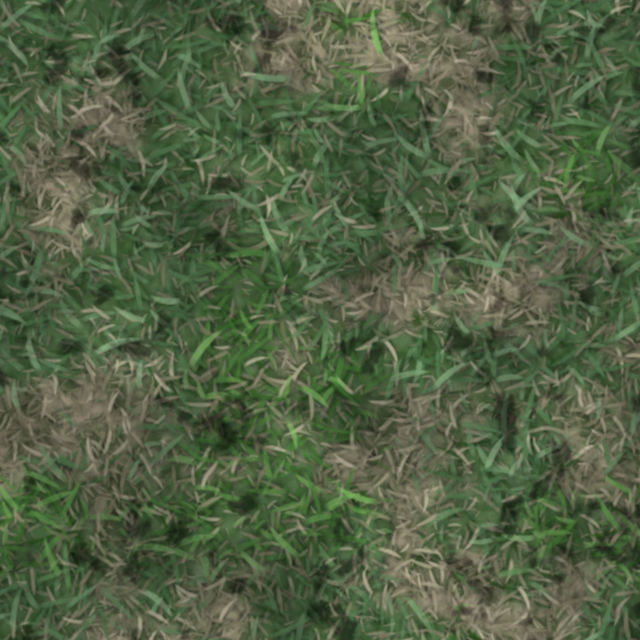
Reproduce this texture procedurally as a three.js fragment shader.

```glsl
// Worn lawn seen from above: mottled soil under short dry straw and longer
// green blades. Jittered grids scatter soft tapered strokes layer by layer;
// smooth noise decides where grass is thick, lush or worn away.
varying vec2 vUv;

const vec3 SOIL_DARK   = vec3(0.24, 0.27, 0.18);
const vec3 SOIL_LIGHT  = vec3(0.47, 0.44, 0.37);
const vec3 STRAW_DULL  = vec3(0.38, 0.37, 0.29);
const vec3 STRAW_PALE  = vec3(0.63, 0.60, 0.52);
const vec3 GRASS_DEEP  = vec3(0.13, 0.24, 0.10);
const vec3 GRASS_MID   = vec3(0.26, 0.39, 0.25);
const vec3 GRASS_LIGHT = vec3(0.43, 0.54, 0.41);
const vec3 LUSH_TINT   = vec3(0.90, 1.03, 0.72);
const float STRAW_CELL = 0.029;
const float GRASS_CELL = 0.056;
const float EDGE_SOFT  = 0.0026;
const float SHADOW     = 0.12;
const float EXPOSURE   = 1.15;
const int LAYERS = 8;

float hash(vec2 p) {
  vec3 q = fract(p.xyx * vec3(0.1031, 0.1030, 0.0973));
  q += dot(q, q.yzx + 33.33);
  return fract((q.x + q.y) * q.z);
}

float noise(vec2 p) {
  vec2 i = floor(p);
  vec2 f = fract(p);
  f = f * f * (3.0 - 2.0 * f);
  float low = mix(hash(i), hash(i + vec2(1.0, 0.0)), f.x);
  float high = mix(hash(i + vec2(0.0, 1.0)), hash(i + 1.0), f.x);
  return mix(low, high, f.y);
}

float fbm(vec2 p) {
  float sum = 0.0;
  float gain = 0.5;
  for (int i = 0; i < 4; i++) {
    sum += gain * noise(p);
    p = mat2(1.6, 1.2, -1.2, 1.6) * p + 17.3;
    gain *= 0.5;
  }
  return sum / 0.9375;
}

// Share of ground under grass: 0 on bare patches, 1 in thick turf
float turf(vec2 p) {
  float n = 0.55 * noise(p * 4.2 + 31.7) + 0.45 * noise(p * 11.0 + 5.1);
  return smoothstep(0.31, 0.62, n + 0.22 * abs(p.x - 0.5));
}

// Bent stroke tapering to its tip: x is its body, y its soft shadow
vec2 stroke(vec2 d, float angle, float halfLength, float width, float bend) {
  float c = cos(angle);
  float s = sin(angle);
  d = mat2(c, -s, s, c) * d;
  float along = d.x / halfLength;
  float side = d.y + bend * halfLength * (along * along - 0.3);
  float w = width * (0.85 - 0.5 * along * along - 0.25 * along);
  float ends = 1.0 - smoothstep(0.55, 1.0, abs(along));
  float body = 1.0 - smoothstep(w - EDGE_SOFT, w + EDGE_SOFT, abs(side));
  float shadow = 1.0 - smoothstep(0.0, width * 3.0, abs(side + width));
  return vec2(body, shadow) * ends;
}

// Paints one jittered grid of straw or grass over the colour below
vec3 paintLayer(vec3 color, vec2 p, float cell, float seed, float depth, bool grass) {
  vec2 grid = p / cell + seed * vec2(0.37, 0.61);
  vec2 home = floor(grid);
  for (int y = -1; y <= 1; y++) {
    for (int x = -1; x <= 1; x++) {
      vec2 id = home + vec2(float(x), float(y));
      vec2 key = id + 50.0 + seed * 19.0;
      vec2 offset = vec2(hash(key), hash(key + 71.3));
      float pick = hash(key + 133.7);
      float size = hash(key + 211.9);
      float spin = hash(key + 307.1);
      vec2 d = (grid - id - offset) * cell;
      vec2 root = p - d;
      float cover = turf(root);
      float share = grass ? 0.08 + 0.85 * cover : 0.90 - 0.55 * cover;
      if (hash(key + 401.3) > share) continue;

      float angle = 6.2832 * spin;
      if (grass) angle = 0.6 + 3.0 * (noise(root * 5.0 + 9.0) - 0.5) + 3.6 * (spin - 0.5);
      float halfLength = cell * mix(0.30, 0.90, size * size);
      float width = grass ? mix(0.0024, 0.0060, pick * size + 0.15) : mix(0.0016, 0.0038, size);
      vec2 mark = stroke(d, angle, halfLength, width, (pick - 0.5) * 0.4);

      vec3 tint = mix(STRAW_DULL, STRAW_PALE, pick * pick);
      if (grass) {
        float light = clamp(pick * 0.8 + depth * 0.4 - 0.12, 0.0, 1.0);
        tint = mix(GRASS_DEEP, GRASS_MID, smoothstep(0.0, 0.5, light));
        tint = mix(tint, GRASS_LIGHT, smoothstep(0.5, 1.0, light));
        float lush = smoothstep(0.56, 0.80, noise(root * 5.5 + 63.0));
        tint *= mix(vec3(1.0), LUSH_TINT, lush);
      }
      color *= 1.0 - SHADOW * mark.y;
      color = mix(color, tint, mark.x * mix(0.40, 0.78, size));
    }
  }
  return color;
}

void main() {
  // Mottled soil, darker and greener below the turf
  float cover = turf(vUv);
  vec3 color = mix(SOIL_DARK, SOIL_LIGHT, smoothstep(0.25, 0.72, fbm(vUv * 38.0)));
  color = mix(color, mix(GRASS_DEEP, GRASS_MID, fbm(vUv * 30.0 + 8.0)), 0.75 * cover);

  // Straw and grass interleaved from the ground upward
  for (int i = 0; i < LAYERS; i++) {
    float level = float(i);
    float depth = level / float(LAYERS - 1);
    color = paintLayer(color, vUv, STRAW_CELL, level * 2.0 + 1.0, depth, false);
    color = paintLayer(color, vUv, GRASS_CELL * (1.0 - 0.25 * fract(level * 0.618)), level * 2.0 + 2.0, depth, true);
  }

  // Dark gaps, broad light changes and a fine haze of grain
  float gap = smoothstep(0.60, 0.80, fbm(vUv * 24.0 + 90.0));
  color *= 1.0 - 0.45 * gap;
  color *= EXPOSURE * mix(0.72, 1.32, fbm(vUv * 9.0 + 44.0));
  color += 0.05 * (fbm(vUv * 120.0) - 0.5);
  gl_FragColor = vec4(clamp(color, 0.0, 1.0), 1.0);
}
```
